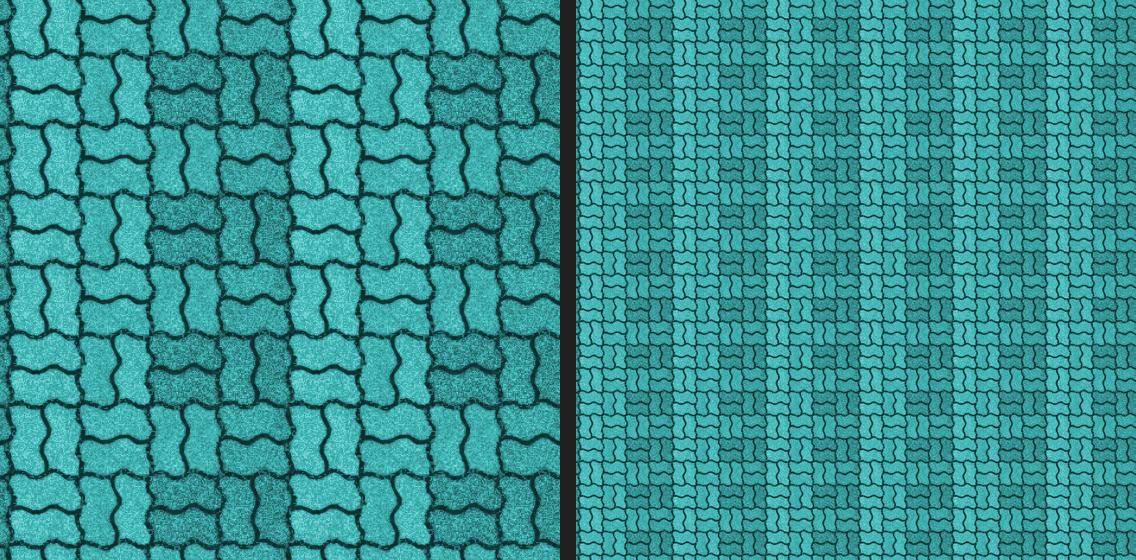
Left, the tile; right, the same tile 3 across and 3 down.
A Shadertoy shader for this texture:

```glsl
// Teal zigzag pavers laid in pairs, alternating upright and flat, with dark rough joints.
#define CELLS 8.0                      // paver pairs across and down
#define OFFSET vec2(0.146, 0.22)       // position of the first joint, in cells
#define ZIGZAG 0.037                   // sideways swing of the joints
#define BORDER_WIDTH 0.026             // half width of joints between pairs
#define SPLIT_WIDTH 0.024              // half width of the joint inside a pair
#define ROUGHNESS 0.026                // raggedness of the joint edges
#define GRAIN 0.72                     // strength of the stone grain
#define JOINT_COLOR vec3(0.04, 0.15, 0.15)
#define STONE_COLOR vec3(0.26, 0.73, 0.73)
#define LIGHT_COLOR vec3(0.46, 0.83, 0.83)

const vec2 BLOCK = vec2(4.0, 2.0);     // cells after which the shading repeats

float hash(vec2 p) {
    vec3 q = fract(vec3(p.xyx) * vec3(0.1031, 0.1030, 0.0973));
    q += dot(q, q.yzx + 33.33);
    return fract((q.x + q.y) * q.z);
}

// Value noise that wraps after a whole number of lattice steps
float noise(vec2 p, vec2 period) {
    vec2 i = floor(p), f = fract(p);
    f = f * f * (3.0 - 2.0 * f);
    vec2 a = mod(i, period), b = mod(i + 1.0, period);
    return mix(mix(hash(a), hash(vec2(b.x, a.y)), f.x),
               mix(hash(vec2(a.x, b.y)), hash(b), f.x), f.y);
}

// Noise with a given number of steps per cell, repeating with the block
float blockNoise(vec2 p, float steps) {
    return noise(p * steps, BLOCK * steps);
}

float triangle(float t) {
    return 4.0 * abs(fract(t) - 0.5) - 1.0;
}

// Uneven zigzag followed by every joint, one period per cell
float zigzag(float t) {
    return clamp(1.6 * triangle(2.0 * t - 1.24), -1.0, 1.0)
         + 0.35 * triangle(t - 0.65);
}

// Brightness of the pair: paler on the left of a block, darker on the right
float pairTone(vec2 cell) {
    vec2 c = mod(cell, BLOCK);
    vec4 tones = c.y < 0.5 ? vec4(1.01, 0.99, 0.75, 0.77)
                           : vec4(1.01, 0.99, 0.94, 0.85);
    return tones[int(c.x)];
}

void mainImage(out vec4 fragColor, in vec2 fragCoord) {
    vec2 p = fragCoord / iResolution.xy * CELLS - OFFSET;
    float pixel = CELLS / min(iResolution.x, iResolution.y);

    // Bend the grid so that its straight joints become zigzags
    vec2 wobble = vec2(blockNoise(p, 5.0), blockNoise(p + 0.6, 5.0)) - 0.5;
    vec2 q = p - ZIGZAG * vec2(zigzag(p.y), zigzag(p.x)) - 0.03 * wobble;
    vec2 cell = floor(q), f = fract(q);

    // Distances to the joints around the pair and between its two stones
    bool flatPair = mod(cell.x + cell.y, 2.0) < 0.5;
    float across = flatPair ? f.y : f.x;
    vec2 edge = 0.5 - abs(f - 0.5);
    float rough = ROUGHNESS * (blockNoise(p, 24.0) - 0.5);
    float border = min(edge.x + 1.6 * rough, edge.y + rough) - BORDER_WIDTH;
    float split = abs(across - 0.5) + 0.5 * rough - SPLIT_WIDTH;
    float gap = min(border, split);

    // Stone tone: pair shade, single stone, soft blotches and fine grain
    vec2 repeatCell = mod(cell, BLOCK);
    float tone = pairTone(cell);
    float coarse = smoothstep(0.95, 0.75, tone);
    float grain = 0.7 * blockNoise(p, 59.0) + 0.3 * blockNoise(p, 31.0) - 0.5;
    float blotch = 0.6 * blockNoise(p, 3.0) + 0.4 * blockNoise(p, 7.0) - 0.5;
    tone += 0.05 * (hash(repeatCell * 2.0 + step(0.5, across) + 5.0) - 0.5);
    tone -= 0.10 * step(2.5, repeatCell.x) * (f.x - 0.5);
    tone += 0.17 * blotch + GRAIN * (0.85 + 0.45 * coarse) * grain;
    tone -= 0.20 * (1.0 - smoothstep(0.0, 0.06, gap));

    // Joint tone: dark sand with paler crumbs in the outer joints
    float crumbs = smoothstep(0.55, 0.85, blockNoise(p, 34.0));
    float sand = 0.16 * blockNoise(p, 20.0) + 0.42 * crumbs * step(border, split);

    float stone = smoothstep(-0.6 * pixel, 0.6 * pixel + 0.014, gap);
    float value = mix(sand, tone, stone);
    vec3 color = mix(JOINT_COLOR, STONE_COLOR, clamp(value, 0.0, 1.0));
    color = mix(color, LIGHT_COLOR, smoothstep(1.0, 1.22, value));
    fragColor = vec4(color, 1.0);
}
```
